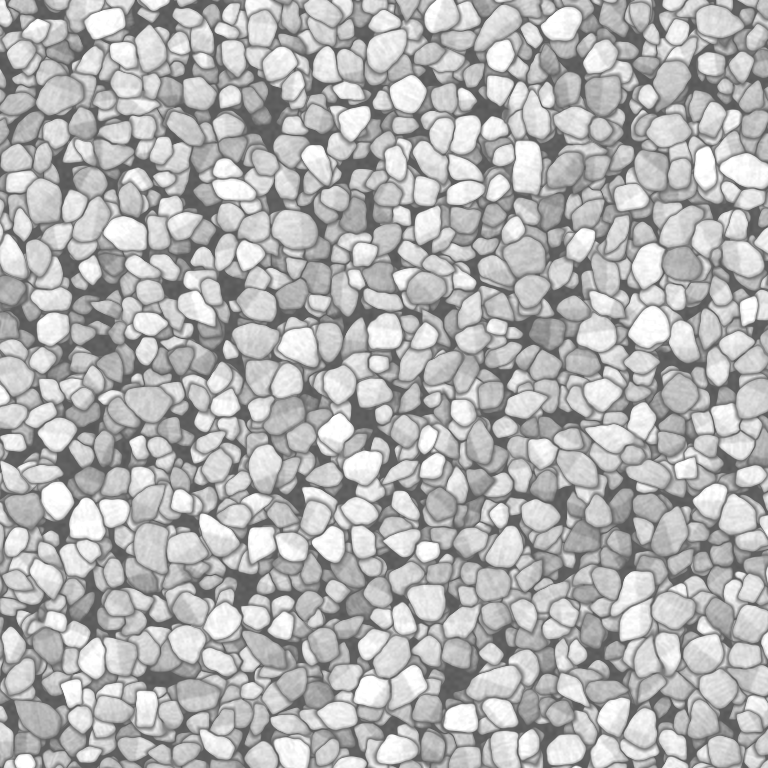
Reproduce this texture procedurally as a three.js fragment shader.

```glsl
// Bed of pale grey gravel seen from above. Three layers of jittered cells hold
// rounded convex polygons; touching stones are parted by a seam, and each layer
// casts a soft contact shadow on the stones below it.

varying vec2 vUv;

const float TAU = 6.2831853;
const int LAYERS = 3;
const int SIDES = 6;
const float BOTTOM_CELLS = 30.0;    // cells across the canvas, lowest layer
const float CELLS_STEP = 4.0;       // fewer, larger stones in each higher layer
const float TOP_PRESENCE = 0.62;    // share of filled cells in the top layer
const vec2 RADIUS = vec2(0.34, 0.62);  // in cells
const float STRETCH = 1.35;
const float SEAM = 0.025;           // in cells
const float CORNER_ROUNDING = 0.09; // in cells
const float EDGE_BLUR = 0.0011;
const float SHADOW_WIDTH = 0.0065;
const float RIM_WIDTH = 0.0045;
const float OUTLINE_ROUGHNESS = 0.0022;
const float GAP_TONE = 0.37;
const vec2 STONE_TONE = vec2(0.67, 0.985);
const float DEPTH_DIMMING = 0.05;
const vec2 LIGHT = vec2(-0.5, 0.86);

struct Stone {
  float edge;   // signed distance to the outline in canvas units
  vec2 local;   // offset from the centre in cells
  vec2 id;
};

vec4 hash4(vec2 p) {
  vec4 q = fract(p.xyxy * vec4(0.1031, 0.1030, 0.0973, 0.1099));
  q += dot(q, q.wzxy + 33.33);
  return fract((q.xxyz + q.yzzw) * q.zywx);
}

float noise(vec2 p) {
  vec2 i = floor(p), f = fract(p);
  f = f * f * (3.0 - 2.0 * f);
  float low = mix(hash4(i).x, hash4(i + vec2(1.0, 0.0)).x, f.x);
  float high = mix(hash4(i + vec2(0.0, 1.0)).x, hash4(i + 1.0).x, f.x);
  return mix(low, high, f.y);
}

vec2 rotate(vec2 p, float angle) {
  float c = cos(angle), s = sin(angle);
  return vec2(c * p.x - s * p.y, s * p.x + c * p.y);
}

float smoothMax(float a, float b, float k) {
  float h = max(k - abs(a - b), 0.0) / k;
  return max(a, b) + h * h * k * 0.25;
}

// Rounded polygon: eighth-power norm of the distances to its sides
float stoneDistance(vec2 p, vec2 id) {
  vec4 form = hash4(id + 17.0);
  float stretch = mix(1.0, STRETCH, form.y);
  float radius = mix(RADIUS.x, RADIUS.y, form.z);
  p = rotate(p, form.x * TAU) * vec2(1.0 / stretch, stretch);
  float sum = 1e-9;
  for (int i = 0; i < SIDES; i++) {
    vec4 side = hash4(id + 31.0 + 7.0 * float(i));
    float angle = TAU * (float(i) + 0.75 * side.x) / float(SIDES);
    float reach = radius * mix(0.75, 1.1, side.y);
    float k = max(dot(p, vec2(cos(angle), sin(angle))) / reach, 0.0);
    k *= k;
    k *= k;
    sum += k * k;
  }
  return (pow(sum, 0.125) - 1.0) * radius;
}

// Nearest stone of one layer, trimmed where it meets its neighbour
Stone nearestStone(vec2 uv, float cells, float presence, float seed) {
  vec2 p = uv * cells + seed * 0.37;
  vec2 cell = floor(p);
  float first = 4.0, second = 4.0;
  Stone stone = Stone(1.0, vec2(0.0), vec2(0.0));
  for (int y = -1; y <= 1; y++) {
    for (int x = -1; x <= 1; x++) {
      vec2 corner = cell + vec2(float(x), float(y));
      vec2 id = corner + seed * 101.0 + 211.0;
      vec4 place = hash4(id);
      if (place.z > presence) continue;
      vec2 local = p - corner - mix(vec2(0.15), vec2(0.85), place.xy);
      float d = stoneDistance(local, id);
      if (d < first) {
        second = first;
        first = d;
        stone.local = local;
        stone.id = id;
      } else {
        second = min(second, d);
      }
    }
  }
  float seam = 0.5 * (first - second) + SEAM;
  stone.edge = smoothMax(first, seam, CORNER_ROUNDING) / cells;
  return stone;
}

// Tone of one stone: base grey, tilted faces, streaks, grain and dark rim
float stoneTone(Stone stone, vec2 uv, float depth) {
  vec4 look = hash4(stone.id + 59.0);
  float tone = mix(STONE_TONE.x, STONE_TONE.y, pow(look.x, 0.65));
  tone -= DEPTH_DIMMING * depth;
  vec2 turned = rotate(stone.local, look.y * TAU);
  float facet = smoothstep(-0.05, 0.07, turned.x - 0.3 * (look.z - 0.3));
  tone += 0.07 * dot(stone.local, LIGHT) - 0.12 * look.w * facet + 0.025;
  tone += 0.07 * (noise(turned * vec2(4.0, 13.0) + stone.id) - 0.5);
  tone += 0.05 * (noise(uv * 150.0) - 0.5) + 0.05 * (noise(uv * 340.0) - 0.5);
  float rim = smoothstep(-RIM_WIDTH, 0.0, stone.edge);
  float shaded = 0.5 - 0.5 * dot(normalize(stone.local + 1e-4), LIGHT);
  return tone * (1.0 - rim * mix(0.08, 0.24, shaded));
}

void main() {
  vec2 warp = vec2(noise(vUv * 110.0), noise(vUv * 110.0 + 47.0)) - 0.5;
  vec2 uv = vUv + OUTLINE_ROUGHNESS * warp;
  float tone = GAP_TONE + 0.06 * (noise(vUv * 180.0) - 0.5);
  for (int i = 0; i < LAYERS; i++) {
    float level = float(i);
    float depth = float(LAYERS - 1) - level;
    float presence = min(TOP_PRESENCE + 0.22 * depth, 1.0);
    Stone stone = nearestStone(uv, BOTTOM_CELLS - CELLS_STEP * level, presence, level + 1.0);
    float lit = smoothstep(-0.001, SHADOW_WIDTH, stone.edge);
    tone = mix(GAP_TONE, tone, 0.12 + 0.88 * lit);
    float cover = 1.0 - smoothstep(-EDGE_BLUR, EDGE_BLUR, stone.edge);
    tone = mix(tone, stoneTone(stone, vUv, depth), cover);
  }
  gl_FragColor = vec4(vec3(clamp(tone, 0.0, 1.0)), 1.0);
}
```
